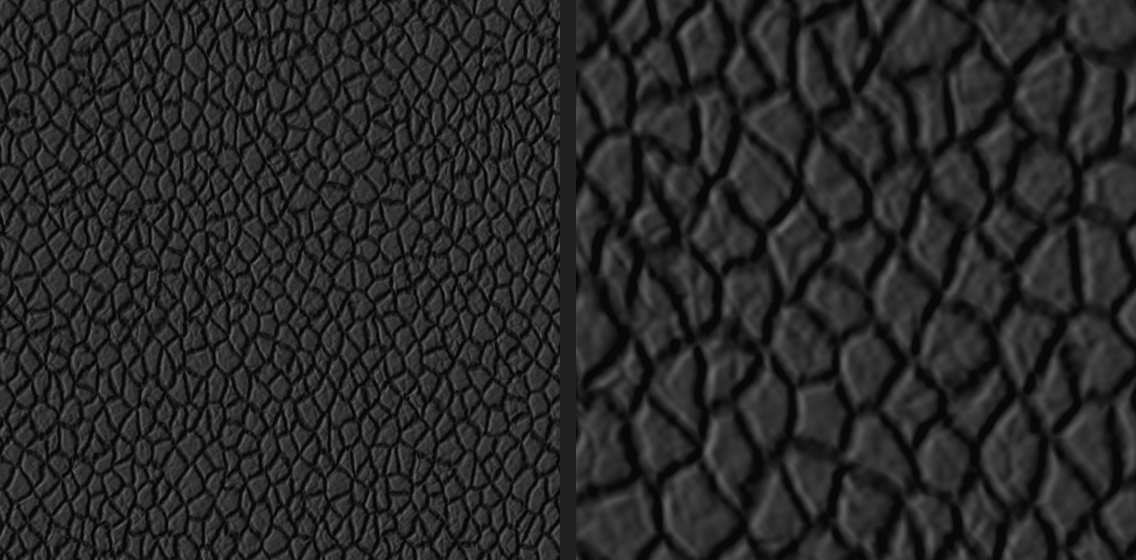
Left, the full canvas; right, a detail of the centre.
Give the GLSL for this texture, as a three.js fragment shader.

```glsl
varying vec2 vUv;

vec2 hash2(vec2 p) {
  vec3 q = fract(vec3(p.xyx) * vec3(0.1031, 0.1030, 0.0973));
  q += dot(q, q.yzx + 33.33);
  return fract((q.xx + q.yz) * q.zy);
}

float noise(vec2 p) {
  vec2 i = floor(p), f = fract(p);
  f = f * f * (3.0 - 2.0 * f);
  float low = mix(hash2(i).x, hash2(i + vec2(1.0, 0.0)).x, f.x);
  float high = mix(hash2(i + vec2(0.0, 1.0)).x, hash2(i + 1.0).x, f.x);
  return mix(low, high, f.y);
}

// Distance to the nearest border between irregular cells
float borderDistance(vec2 p) {
  vec2 cell = floor(p), f = fract(p);
  vec2 nearestCell = vec2(0.0), nearest = vec2(8.0);
  for (int y = -1; y <= 1; y++) {
    for (int x = -1; x <= 1; x++) {
      vec2 g = vec2(float(x), float(y));
      vec2 r = g + 0.14 + 0.72 * hash2(cell + g) - f;
      if (dot(r, r) < dot(nearest, nearest)) {
        nearest = r;
        nearestCell = g;
      }
    }
  }
  float border = 8.0;
  for (int y = -2; y <= 2; y++) {
    for (int x = -2; x <= 2; x++) {
      vec2 g = nearestCell + vec2(float(x), float(y));
      vec2 r = g + 0.14 + 0.72 * hash2(cell + g) - f;
      vec2 across = r - nearest;
      if (dot(across, across) > 0.0001) {
        border = min(border, dot(0.5 * (nearest + r), normalize(across)));
      }
    }
  }
  return border;
}

// Turns the square cell grid onto its corners, giving upright diamonds
vec2 diamondGrid(vec2 p) {
  return 0.7071 * vec2(p.x + p.y, p.y - p.x) + 150.0;
}

// Leather relief: raised pebbles, shallow wrinkles and fine grain
float leatherHeight(vec2 uv) {
  vec2 bend = vec2(noise(uv * 4.0 + 7.0), noise(uv * 4.0 + 31.0)) - 0.5;
  vec2 wobble = vec2(noise(uv * 42.0 + 3.0), noise(uv * 42.0 + 57.0)) - 0.5;
  vec2 p = uv + 0.03 * bend + 0.010 * wobble;

  float pebble = smoothstep(0.0, 0.24, borderDistance(diamondGrid(p * vec2(32.0, 21.5))));
  float wrinkle = smoothstep(0.0, 0.26, borderDistance(diamondGrid(p * vec2(50.0, 39.0) + 83.0)));
  float wrinkleDepth = 0.36 * smoothstep(0.2, 0.7, noise(uv * 24.0 + 19.0));
  float grain = noise(uv * 120.0) + 0.7 * noise(uv * 210.0 + 43.0) - 0.85;
  return pebble + wrinkleDepth * (wrinkle - 1.0) + 0.36 * grain;
}

void main() {
  // Light rakes in from the left, slightly above
  vec2 towardLight = 0.0021 * vec2(-0.95, 0.31);
  float behind = leatherHeight(vUv - towardLight);
  float ahead = leatherHeight(vUv + towardLight);
  float slope = behind - ahead;
  float crease = 1.0 - smoothstep(0.0, 0.8, 0.5 * (behind + ahead));

  float shade = 0.195 + 0.20 * slope - 0.105 * crease;
  gl_FragColor = vec4(vec3(clamp(shade, 0.03, 0.4)), 1.0);
}
```
